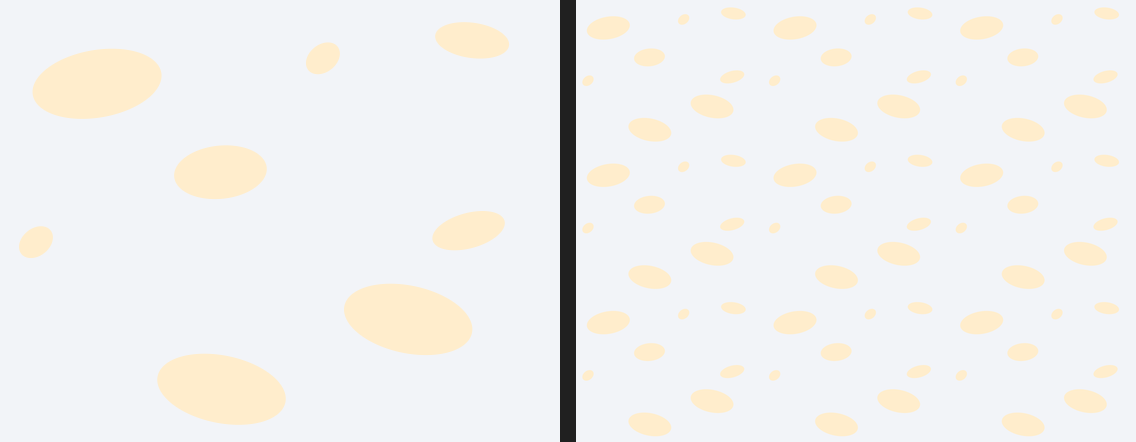
Left: one tile. Right: repeated 3 by 3.
This pattern is drawn by a WebGL 1 fragment shader. Its source:

```glsl
precision highp float;

uniform vec2 u_resolution;

const vec3 BACKGROUND = vec3(0.949, 0.957, 0.973);
const vec3 CREAM = vec3(1.0, 0.929, 0.8);

// Semi-axes as fractions of the canvas width
const vec2 LARGE = vec2(0.1164, 0.0603);
const vec2 MEDIUM = vec2(0.083, 0.0475);
const vec2 SLENDER = vec2(0.0665, 0.0315);
const vec2 SMALL = vec2(0.0335, 0.0245);

const float GRID = 3.0;         // cells per side, a whole number so the edges wrap
const float LAST_RANK = 8.0;    // the cell with this rank stays empty
const float SWAY = 0.28;        // largest tilt of the long ellipses, in radians
const float SMALL_TILT = 0.68;
const vec2 DRIFT = vec2(0.3, 0.25);         // scatter inside a cell
const vec2 DRIFT_BIAS = vec2(-0.07, 0.09);
const vec2 DRIFT_RATE = vec2(1.25, 2.51);
const vec2 DRIFT_START = vec2(0.5, 1.1);

// Number of a cell in reading order, wrapped at the canvas edges
float cellRank(vec2 cell) {
  vec2 wrapped = mod(cell, GRID);
  float index = wrapped.x + GRID * (GRID - 1.0 - wrapped.y);
  return mod(index + 2.0, GRID * GRID);
}

vec2 ellipseRadii(float rank) {
  if (rank < 2.5) return LARGE;
  if (abs(rank - 6.0) < 0.5) return MEDIUM;
  if (abs(mod(rank, 3.0) - 1.0) < 0.5) return SLENDER;
  return SMALL;
}

vec2 rotate(vec2 p, float angle) {
  float c = cos(angle);
  float s = sin(angle);
  return vec2(c * p.x + s * p.y, c * p.y - s * p.x);
}

// First-order signed distance, accurate near the outline
float ellipseDistance(vec2 p, vec2 radii) {
  vec2 q = p / radii;
  float slope = 2.0 * length(q / radii);
  return (dot(q, q) - 1.0) / max(slope, 0.001);
}

void main() {
  vec2 p = GRID * gl_FragCoord.xy / u_resolution;
  vec2 cellSize = vec2(1.0, u_resolution.y / u_resolution.x) / GRID;
  float nearest = 1.0;

  // Scattered ellipses from this cell and its neighbours
  for (int y = -1; y <= 1; y++) {
    for (int x = -1; x <= 1; x++) {
      vec2 cell = floor(p) + vec2(float(x), float(y));
      float rank = cellRank(cell);
      if (rank > LAST_RANK - 0.5) continue;

      vec2 wave = cos(DRIFT_RATE * (rank - DRIFT_START));
      vec2 drift = DRIFT_BIAS + vec2(-1.0, 1.0) * DRIFT * wave;
      vec2 radii = ellipseRadii(rank);
      float tilt = -SWAY * sin(1.5 * rank + 0.8);
      if (radii.x < 0.05) tilt = SMALL_TILT;

      vec2 local = (p - cell - 0.5 - drift) * cellSize;
      nearest = min(nearest, ellipseDistance(rotate(local, tilt), radii));
    }
  }

  // Edge smoothed over one pixel
  float coverage = clamp(0.5 - nearest * u_resolution.x, 0.0, 1.0);
  gl_FragColor = vec4(mix(BACKGROUND, CREAM, coverage), 1.0);
}
```
